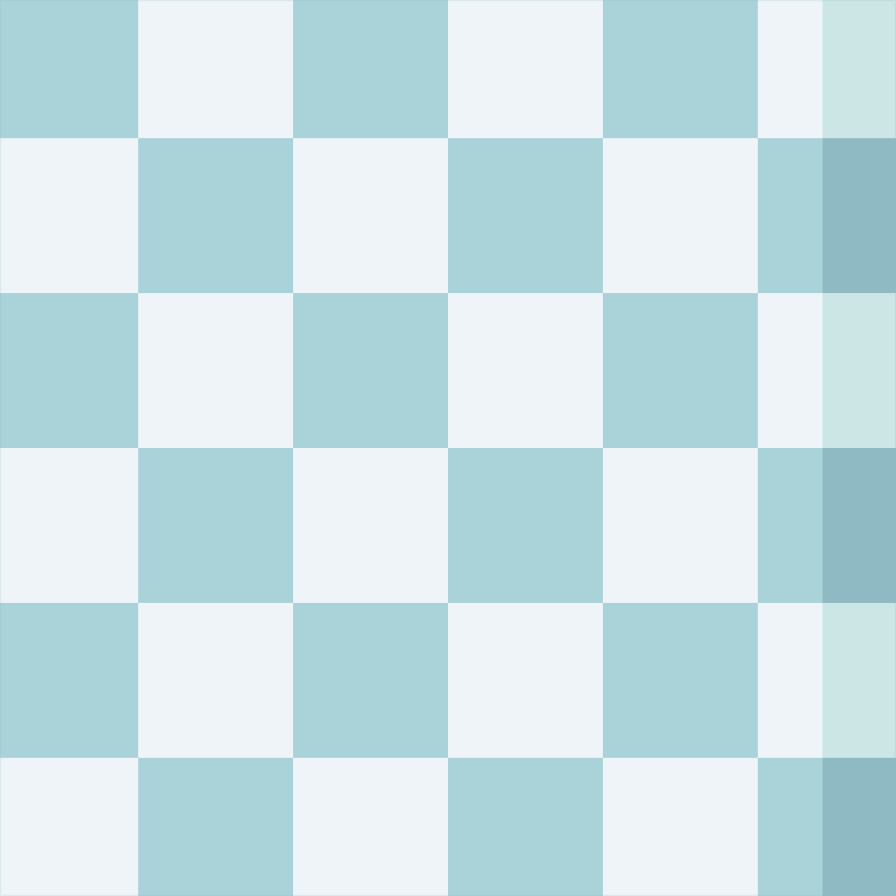
A WebGL 1 fragment shader for this pattern:

```glsl
precision highp float;

uniform vec2 u_resolution;

#define CELL 0.1729
#define STRIP_X 0.918
#define RIM_WIDTH 0.0014
#define RIM_STRENGTH 0.2
#define TEAL vec3(0.663, 0.827, 0.851)
#define PALE vec3(0.935, 0.957, 0.968)
#define STRIP_DARK vec3(0.561, 0.729, 0.769)
#define STRIP_LIGHT vec3(0.796, 0.900, 0.898)

// Square wave with soft flips at whole numbers, +1 on (0, 1).
vec2 squareWave(vec2 p, float pixel) {
  vec2 triangle = 0.5 - abs(mod(p + 0.5, 2.0) - 1.0);
  return clamp(triangle * CELL * 2.0 / pixel, -1.0, 1.0);
}

// Coverage of the half plane where distance is positive.
float coverage(float distance, float pixel) {
  return clamp(distance / pixel + 0.5, 0.0, 1.0);
}

void main() {
  float side = min(u_resolution.x, u_resolution.y);
  float pixel = 1.0 / side;
  vec2 uv = (gl_FragCoord.xy - 0.5 * u_resolution) * pixel + 0.5;

  // Checkerboard centred on a crossing of four cells
  vec2 wave = squareWave((uv - 0.5) / CELL, pixel);
  float checker = 0.5 - 0.5 * wave.x * wave.y;
  vec3 board = mix(PALE, TEAL, checker);

  // Shaded strip along the right side
  vec3 shaded = mix(STRIP_LIGHT, STRIP_DARK, checker);
  vec3 color = mix(board, shaded, coverage(uv.x - STRIP_X, pixel));

  // Faint rim around the canvas
  vec2 inset = 0.5 - abs(uv - 0.5);
  float rim = coverage(RIM_WIDTH - min(inset.x, inset.y), pixel);
  color = mix(color, STRIP_DARK, rim * RIM_STRENGTH);

  gl_FragColor = vec4(color, 1.0);
}
```
